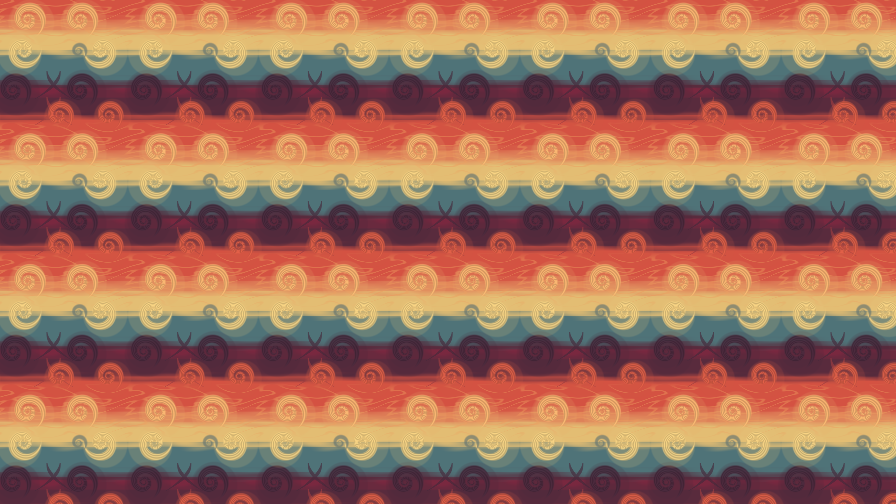
This pattern is drawn by a Shadertoy shader. Its source:

```glsl
// Sunset bands of teal, plum, red and yellow with rows of curling wave spirals.
const float TAU = 6.2831853;

vec2 hashGradient(vec2 cell) {
    float h = fract(sin(dot(cell, vec2(127.1, 311.7))) * 43758.5);
    return vec2(cos(h * TAU), sin(h * TAU));
}

// Gradient noise that repeats after a whole number of cells
float tileNoise(vec2 p, vec2 period) {
    vec2 i = floor(p), f = p - i;
    vec2 u = f * f * f * (f * (f * 6.0 - 15.0) + 10.0);
    float a = dot(hashGradient(mod(i, period)), f);
    float b = dot(hashGradient(mod(i + vec2(1, 0), period)), f - vec2(1, 0));
    float c = dot(hashGradient(mod(i + vec2(0, 1), period)), f - vec2(0, 1));
    float d = dot(hashGradient(mod(i + 1.0, period)), f - 1.0);
    return mix(mix(a, b, u.x), mix(c, d, u.x), u.y);
}

// Cyclic colour ramp, running downwards from the top of the teal band
vec3 bandColor(float t) {
    vec3 teal = vec3(0.31, 0.45, 0.47);
    vec3 col = mix(teal, vec3(0.35, 0.17, 0.24), smoothstep(0.15, 0.23, t));
    col = mix(col, vec3(0.83, 0.32, 0.26), smoothstep(0.41, 0.50, t));
    col = mix(col, vec3(0.87, 0.51, 0.35), smoothstep(0.66, 0.75, t));
    col = mix(col, vec3(0.89, 0.74, 0.45), smoothstep(0.76, 0.84, t));
    return mix(col, teal, smoothstep(0.94, 1.0, t));
}

// Tapering logarithmic spiral: x = coverage, y = strand shading
vec2 spiral(vec2 d, float radius, float turn, float px) {
    float r = max(length(d), 1e-4), pitch = 0.17;
    float a = atan(d.y, d.x) - turn;
    float w = (log(r / radius) / pitch + a) / TAU;
    float s = fract(w);
    float along = TAU * (floor(w) + 0.5) - a;
    float halfWidth = 0.31 * (1.0 - smoothstep(-2.2, 0.7, along));
    float edge = (abs(s - 0.5) - halfWidth) * TAU * pitch * r;
    float cover = 1.0 - smoothstep(-px, px, edge);
    cover *= smoothstep(0.0, 0.05, halfWidth) * smoothstep(0.006, 0.02, r);
    return vec2(cover, sin(s * 40.0));
}

void mainImage(out vec4 fragColor, in vec2 fragCoord) {
    // Tile units, measured from the top left
    float px = 3.857 / iResolution.y;
    vec2 q = vec2(fragCoord.x, iResolution.y - fragCoord.y) * px;

    // Bands broken into thin flat strips and brushed sideways
    float x = q.y * 26.0;
    float strip = floor(x) + smoothstep(1.0 - min(26.0 * px, 0.9), 1.0, fract(x));
    float brush = tileNoise(q * vec2(3, 20), vec2(3, 20));
    float t = mix(q.y, strip / 26.0, 0.6) + 0.045 * brush;
    vec3 col = bandColor(fract(t - 0.43));

    // Crimson strips within the plum band
    float v = fract(q.y);
    float crimson = 1.0 - smoothstep(0.030, 0.030 + 2.0 * px, abs(v - 0.71));
    crimson *= 0.5 + 0.5 * smoothstep(-0.2, 0.2, tileNoise(q * vec2(4, 9), vec2(4, 9)));
    col = mix(col, vec3(0.53, 0.15, 0.25), 0.7 * crimson);

    // Fine wisps across the warm bands
    float bend = 0.035 * sin(TAU * q.x) + 0.02 * sin(2.0 * TAU * q.x + 1.0);
    float wisp = tileNoise(vec2(q.x * 4.0, (q.y + bend) * 18.0), vec2(4, 18));
    float warm = smoothstep(0.22, 0.3, fract(v + 0.3)) * (1.0 - smoothstep(0.55, 0.68, fract(v + 0.3)));
    col = mix(col, vec3(0.93, 0.60, 0.36), 0.45 * warm * (1.0 - smoothstep(0.02, 0.09, abs(wisp))));

    // Crossed blades between the dark curls
    for (int i = 0; i < 2; i++) {
        vec2 d = fract(q - vec2(0.41, 0.65 + 0.20 * float(i)) + 0.5) - 0.5;
        float blade = abs(abs(d.x) - abs(0.9 * d.y + 4.0 * d.y * d.y));
        float width = 0.012 * (1.0 - smoothstep(0.02, 0.11, abs(d.y)));
        float ink = (1.0 - smoothstep(width, width + px, blade)) * step(abs(d.y), 0.11);
        col = mix(col, i == 0 ? vec3(0.27, 0.16, 0.23) : vec3(0.62, 0.24, 0.25), 0.65 * ink);
    }

    // Rows of curls: first x, second x, y, radius
    vec4 rows[4] = vec4[4](vec4(0.10, 0.61, 0.69, 0.135), vec4(0.45, 0.83, 0.88, 0.110),
                           vec4(0.21, 0.61, 0.15, 0.135), vec4(0.775, 0.18, 0.39, 0.130));
    vec3 inks[4] = vec3[4](vec3(0.26, 0.15, 0.22), vec3(0.82, 0.35, 0.26),
                           vec3(0.91, 0.68, 0.42), vec3(0.90, 0.77, 0.48));
    for (int i = 0; i < 8; i++) {
        int row = i / 2;
        bool second = i % 2 == 1;
        vec4 place = rows[row];
        vec2 d = fract(q - vec2(second ? place.y : place.x, place.z) + 0.5) - 0.5;
        d.y = -d.y;
        if (row == 3 && second) d.x = -d.x;

        // Two translucent discs behind each curl
        for (int k = 0; k < 2; k++) {
            float size = place.w * (1.30 - 0.35 * float(k));
            float disc = length(d - vec2(0.03, -0.02) * float(1 - k)) - size;
            col = mix(col, inks[row], 0.17 * (1.0 - smoothstep(-px, px, disc)));
        }
        vec2 arm = spiral(d, place.w, row == 3 ? 0.2 : 2.36, px);
        vec3 ink = inks[row] * (1.0 + 0.10 * arm.y);
        col = mix(col, ink, 0.85 * arm.x);
    }

    // Small teal curls tucked under the yellow band
    vec2 d = fract(q - vec2(0.60, 0.39) + 0.5) - 0.5;
    vec2 arm = spiral(vec2(d.x, -d.y), 0.065, 2.36, px);
    col = mix(col, vec3(0.42, 0.47, 0.44), 0.7 * arm.x);

    fragColor = vec4(col, 1.0);
}
```
